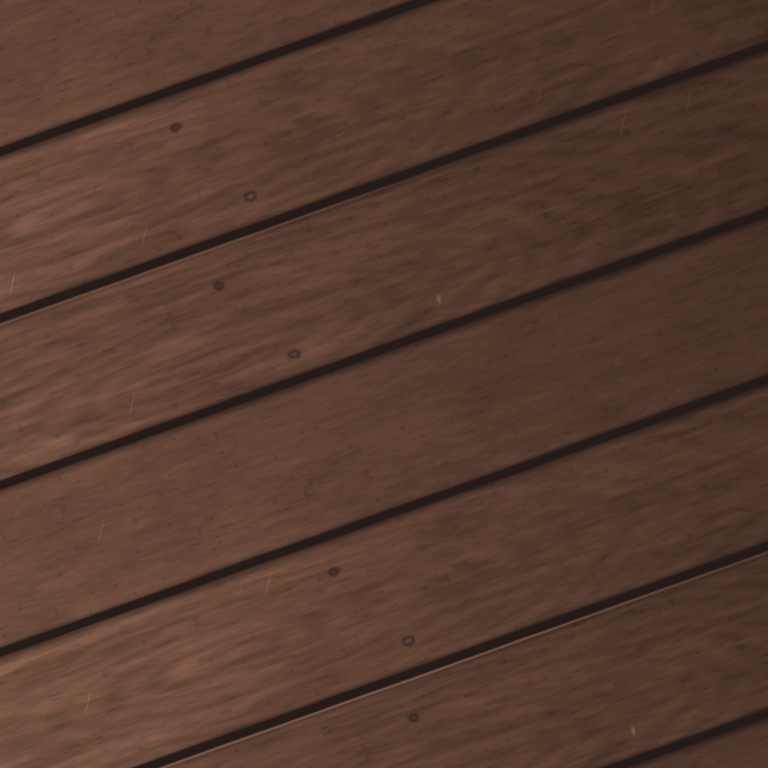
Reproduce this texture procedurally as a Shadertoy shader.

```glsl
// Slanted dark wooden planks with shadowed seams, arched grain, nails and wear.
// Space is rotated into (along, across) plank axes; three plank kinds repeat,
// each toned by stretched value noise and a broad light falling from the left.

const float SLOPE       = 0.356;   // rise of the seams per unit of width
const float PITCH       = 0.2174;  // vertical distance between seams
const float FIRST_SEAM  = 0.1975;  // first seam below the top left corner
const float KINDS       = 3.0;     // planks before the pattern repeats
const float SEAM_HALF   = 0.0052;  // half width of the dark gap
const float RING_FREQ   = 430.0;   // density of the arched grain
const float REPEAT_SLIP = 0.05;    // sideways slip of the nailed plank per repeat

const vec3 LIT_WOOD  = vec3(0.425, 0.300, 0.237);
const vec3 DIM_WOOD  = vec3(0.262, 0.178, 0.143);
const vec3 GAP       = vec3(0.135, 0.098, 0.095);
const vec3 NAIL_DARK = vec3(0.185, 0.135, 0.125);
const vec3 NAIL_HEAD = vec3(0.400, 0.310, 0.270);
const vec3 BARE_EDGE = vec3(0.500, 0.365, 0.295);

float hash(vec2 p) {
    vec3 q = fract(vec3(p.xyx) * 0.1031);
    q += dot(q, q.yzx + 33.33);
    return fract((q.x + q.y) * q.z);
}

float noise(vec2 p) {
    vec2 i = floor(p), f = fract(p);
    f = f * f * (3.0 - 2.0 * f);
    return mix(mix(hash(i), hash(i + vec2(1, 0)), f.x),
               mix(hash(i + vec2(0, 1)), hash(i + vec2(1, 1)), f.x), f.y);
}

// Layered noise centred on zero
float fbm(vec2 p) {
    float sum = 0.0, amp = 0.5;
    for (int i = 0; i < 4; i++) {
        sum += amp * (noise(p) - 0.5);
        p = p * 2.03 + 17.3;
        amp *= 0.5;
    }
    return sum;
}

// Relative brightness of the grain; p is (along, across) inside one plank
float grain(vec2 p, float kind, float width) {
    vec2 q = p + vec2(kind * 7.3, kind * 3.7);
    float streaks = fbm(q * vec2(9.0, 110.0));
    float fibres  = noise(q * vec2(60.0, 330.0)) - 0.5;
    float mottle  = fbm(q * vec2(14.0, 24.0));
    float pores   = smoothstep(0.80, 0.95, noise(q * vec2(95.0, 210.0)));

    // Long nested arches around a heart point
    vec2 heart = vec2(0.36 + 0.08 * kind, width * (0.52 + 0.2 * kind));
    vec2 warp = 0.022 * vec2(fbm(q * vec2(8.0, 18.0)), fbm(q * vec2(7.0, 16.0) + 40.0));
    vec2 r = (p - heart) * vec2(0.22, 1.0) + warp;
    float rings = sin(RING_FREQ * length(r) + 5.0 * streaks);
    rings *= 0.35 + 0.65 * noise(q * vec2(7.0, 30.0) + 9.0);

    float figured = kind < 1.5 ? 1.0 : 0.15;
    return 1.0 + 0.050 * figured * rings + (0.12 + 0.18 * figured) * streaks
               + 0.10 * fibres + 0.17 * mottle - 0.09 * pores;
}

void mainImage(out vec4 fragColor, in vec2 fragCoord) {
    vec2 uv = fragCoord / iResolution.y;
    float px = 1.0 / iResolution.y;

    // Plank axes: along the boards, and down across them
    vec2 dir = normalize(vec2(1.0, SLOPE));
    float width = PITCH * dir.x;
    float row = (1.0 - uv.y + SLOPE * uv.x - FIRST_SEAM) / PITCH;
    float id = floor(row);
    float kind = mod(id, KINDS);
    float cycle = floor(id / KINDS);
    float slip = kind == 1.0 ? REPEAT_SLIP * cycle : 0.0;
    vec2 p = vec2(dot(uv, dir) - slip, (row - id) * width);

    // Broad light and wood tone
    float shade = clamp(0.75 * uv.x + 0.27 * uv.y - 0.03 + 0.16 * fbm(uv * 3.0), 0.0, 1.0);
    vec3 col = mix(LIT_WOOD, DIM_WOOD, shade);
    col *= grain(p, kind, width) * (0.98 + 0.04 * hash(vec2(id + 9.0, 4.0)));

    // Pale worn streaks toward the lit end
    float worn = smoothstep(0.56, 0.85, noise(p * vec2(10.0, 85.0) + kind * 5.0));
    float wearFade = (1.0 - smoothstep(0.1, 0.6, uv.x)) * (kind < 1.5 ? 1.0 : 0.2);
    col *= 1.0 + 0.13 * worn * wearFade;

    // Nails and a pale chip on the figured planks
    if (kind < 1.5) {
        for (int i = 0; i < 2; i++) {
            float n = float(i);
            vec2 nail = vec2(0.495 - 0.015 * kind + 0.062 * n,
                             width * (0.23 + 0.04 * kind + 0.57 * n));
            vec2 d = (p - nail) * vec2(0.75, 1.0);
            float dist = length(d) + 0.005 * fbm(p * 140.0);
            col = mix(col, NAIL_DARK, 0.75 * (1.0 - smoothstep(0.003, 0.0085, dist)));
            col = mix(col, NAIL_HEAD, (0.2 + 0.5 * n) * (1.0 - smoothstep(0.001, 0.003 + px, dist)));
        }
        vec2 chip = p - vec2(0.743, width * 0.82);
        float mark = length(chip * vec2(1.0, 0.4) + vec2(0.12 * chip.y, 0.0));
        col = mix(col, BARE_EDGE, 0.75 * kind * (1.0 - smoothstep(0.001, 0.0025 + px, mark)));
    }

    // Sparse short scratches
    vec2 cell = floor(p * vec2(11.0, 15.0));
    vec2 local = fract(p * vec2(11.0, 15.0)) - 0.5;
    float pick = hash(cell + id * 13.0);
    float scratch = abs(local.x + local.y * (pick - 0.5)) / 11.0;
    scratch = (1.0 - smoothstep(0.0003, 0.001 + px, scratch)) * (1.0 - smoothstep(0.1, 0.25, abs(local.y)));
    col *= 1.0 + 0.16 * scratch * step(0.94, pick);

    // Seam: signed distance, positive below the gap
    float seam = (row - round(row)) * width + 0.0012 * fbm(vec2(p.x * 12.0, round(row)));
    float below = step(0.0, seam);
    float reach = mix(0.012, 0.017, below);
    float shadow = 1.0 - smoothstep(SEAM_HALF * 0.6, reach, abs(seam));
    col *= 1.0 - mix(0.28, 0.38, below) * shadow;

    // Bare rim on the upper edge of one plank kind
    float rim = 1.0 - smoothstep(0.0008, 0.0016 + px, abs(seam - SEAM_HALF - 0.0022));
    float rimFade = cycle > 0.5 ? 0.8 - 0.4 * smoothstep(0.5, 1.0, uv.x)
                                : 0.5 * (1.0 - smoothstep(0.3, 0.65, uv.x));
    col = mix(col, BARE_EDGE, rim * rimFade * (kind == 1.0 ? 1.0 : 0.0));
    col = mix(col, GAP, 0.93 * (1.0 - smoothstep(SEAM_HALF - 0.0015, SEAM_HALF + 0.001 + px, abs(seam))));

    fragColor = vec4(col, 1.0);
}
```
